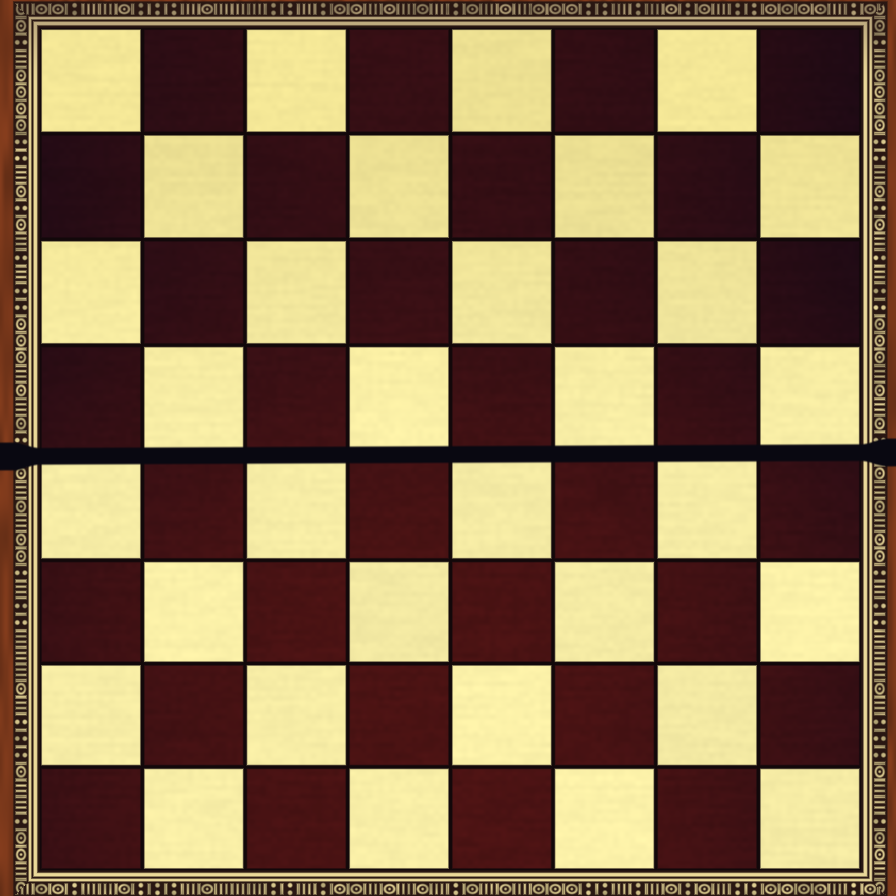
Write a Shadertoy shader that draws this pattern.

```glsl
// Folding wooden chessboard, eight by eight, with a hinge gap and an inlaid frame.

float hash(vec2 p) {
    vec3 q = fract(p.xyx * vec3(0.1031, 0.103, 0.0973));
    q += dot(q, q.yzx + 33.33);
    return fract((q.x + q.y) * q.z);
}

float noise(vec2 p) {
    vec2 i = floor(p), f = fract(p);
    f = f * f * (3.0 - 2.0 * f);
    return mix(mix(hash(i), hash(i + vec2(1, 0)), f.x),
               mix(hash(i + vec2(0, 1)), hash(i + vec2(1, 1)), f.x), f.y);
}

// Coverage of a shape whose signed distance is d
float fill(float d, float soft) {
    return 1.0 - smoothstep(-soft, soft, d);
}

// Inlay motifs: rings, pairs of dots and upright bars along a strip
float inlay(float along, float across, float soft) {
    float cell = along / 0.0185;
    vec2 q = vec2((fract(cell) - 0.5) * 0.0185, across);
    float kind = hash(vec2(floor(cell), 7.0));
    float ring = abs(length(q * vec2(0.85, 1.0)) - 0.0045) - 0.0011;
    float dots = length(vec2(q.x, abs(q.y) - 0.0042)) - 0.0025;
    float bars = max(abs(abs(q.x) - 0.003) - 0.0012, abs(q.y) - 0.0058);
    float motif = kind < 0.4 ? min(ring, length(q) - 0.0014) : kind < 0.65 ? dots : bars;
    float divider = max(abs(abs(q.x) - 0.0085) - 0.0009, abs(q.y) - 0.006);
    return fill(min(motif, divider), soft);
}

vec3 squares(vec2 uv, float soft) {
    // The two halves have slightly different row heights
    bool upper = uv.y > 0.4935;
    float pitch = upper ? 0.1181 : 0.1154;
    vec2 grid = vec2((uv.x - 0.0443) / 0.1146,
                     upper ? 4.0 + (uv.y - 0.4966) / pitch : (uv.y - 0.0286) / pitch);
    vec2 id = floor(grid);
    float isLight = mod(id.x + id.y, 2.0);

    // Stain is richest low in the middle and fades toward the sides and top
    float glow = 0.98 - 0.5 * smoothstep(0.3, 0.75, uv.y) - 2.2 * pow(abs(uv.x - 0.48), 2.0);
    vec3 dark = mix(vec3(0.125, 0.04, 0.08), vec3(0.3, 0.075, 0.075), glow);
    vec3 pale = mix(vec3(0.97, 0.93, 0.65), vec3(0.94, 0.89, 0.58), smoothstep(0.45, 0.9, uv.y));
    vec3 color = mix(dark, pale, isLight);

    // Tone of each square, wood grain and fine speckle
    color *= 0.98 + 0.04 * hash(id + 3.0);
    float grain = noise(uv * vec2(25.0, 190.0) + id * 9.0) + noise(uv * 160.0) - 1.0;
    color *= 1.0 + grain * mix(0.09, 0.025, isLight);

    // Dark joints
    vec2 edge = (0.5 - abs(fract(grid) - 0.5)) * vec2(0.1146, pitch);
    float joint = fill(min(edge.x, edge.y) - 0.0022, soft);
    return mix(color, vec3(0.07, 0.03, 0.04), joint);
}

vec3 border(vec2 uv, vec2 outside, float soft) {
    float d = max(outside.x, outside.y);
    float along = outside.x > outside.y ? uv.y : uv.x;
    vec3 ebony = vec3(0.16, 0.09, 0.07);
    vec3 bone = mix(vec3(0.92, 0.85, 0.6), vec3(0.72, 0.64, 0.48), smoothstep(0.9, 1.0, uv.y));

    // Inlaid strip, then two pale rails
    float worn = 0.7 + 0.3 * noise(uv * 90.0);
    vec3 color = mix(ebony, bone * worn, inlay(along, d - 0.0208, soft));
    float rails = max(fill(abs(d - 0.0048) - 0.0021, soft), fill(abs(d - 0.0108) - 0.0015, soft));
    color = mix(color, bone, rails);

    // Plain wooden rim
    vec3 wood = vec3(0.46, 0.21, 0.1) * (0.85 + 0.3 * noise(uv * vec2(150.0, 20.0)));
    return mix(wood, color, fill(d - 0.0295, soft));
}

void mainImage(out vec4 fragColor, in vec2 fragCoord) {
    vec2 uv = fragCoord / iResolution.xy;
    float soft = max(1.0 / iResolution.y, 0.0012);

    // Distance outside the playing field on each axis
    vec2 outside = max(vec2(0.0443, 0.0286) - uv, uv - vec2(0.961, 0.969));
    float d = max(outside.x, outside.y);
    vec3 color = mix(border(uv, outside, soft), squares(uv, soft), fill(d, soft));

    // Hinge gap, slightly tilted and wider across the frame
    float halfGap = mix(0.0093, 0.0155, smoothstep(0.0, 0.03, outside.x));
    float gap = fill(abs(uv.y - mix(0.4905, 0.495, uv.x)) - halfGap, soft * 1.4);
    color = mix(color, vec3(0.035, 0.03, 0.065), gap);

    fragColor = vec4(color, 1.0);
}
```
